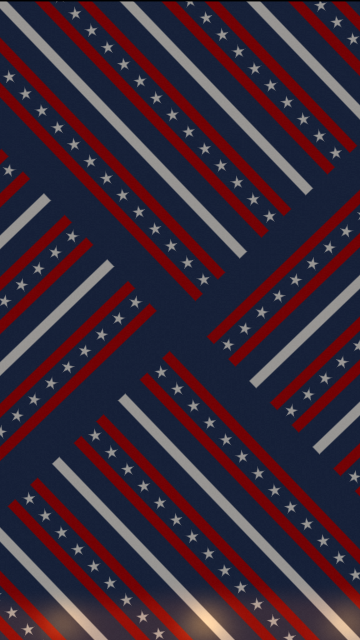
Reproduce this pattern procedurally as a Shadertoy shader.

```glsl
const float PI = 3.14159265;
const vec3 NAVY = vec3(0.087, 0.127, 0.22);
const vec3 RED = vec3(0.45, 0.008, 0.018);
const vec3 SILVER = vec3(0.595, 0.585, 0.575);

float coverage(float dist, float blur) {
    return 1.0 - smoothstep(-blur, blur, dist);
}

// Offset from the nearest multiple of pitch
float centredRepeat(float x, float pitch) {
    return x - pitch * round(x / pitch);
}

float hash(vec2 p) {
    return fract(sin(dot(p, vec2(127.1, 311.7))) * 43758.5453);
}

// Five-pointed star with one tip along +x
float starDistance(vec2 p, float radius) {
    float sector = PI / 5.0;
    float angle = mod(atan(p.y, p.x) + sector, 2.0 * sector) - sector;
    vec2 folded = length(p) * vec2(cos(angle), abs(sin(angle)));
    vec2 tip = vec2(radius, 0.0);
    vec2 edge = 0.42 * radius * vec2(cos(sector), sin(sector)) - tip;
    return dot(folded - tip, normalize(vec2(edge.y, -edge.x)));
}

// Red, star and silver bands; across and along grow away from the crossing
vec3 ribbons(float across, float along, float facing, float blur) {
    float pitch = 0.254;
    float gap = 0.0255;
    float row = across - 0.1315;
    float lateral = centredRepeat(row, pitch);
    float trim = max(gap - along, -row - 0.4 * pitch);

    float redBand = abs(abs(lateral) - 0.0432) - 0.0143;
    float silverBand = abs(abs(lateral) - 0.5 * pitch) - 0.0138;
    float step_ = centredRepeat(along - 0.052, 0.065);
    float star = starDistance(vec2(step_ * facing, lateral), 0.0168);

    vec3 colour = mix(NAVY, RED, coverage(max(redBand, trim), blur));
    float pale = min(silverBand, star);
    return mix(colour, SILVER, coverage(max(pale, trim), blur));
}

// Four quarters of ribbons set as a pinwheel
vec3 pinwheel(vec2 p, float blur) {
    vec2 q = p - vec2(0.509, 0.874);
    float tilt = radians(46.2);
    vec2 axis = vec2(cos(tilt), -sin(tilt));
    vec2 r = vec2(dot(q, axis), dot(q, vec2(-axis.y, axis.x)));
    vec2 rows = abs(r + vec2(0.0062, 0.0028));
    if (r.x * r.y < 0.0) return ribbons(rows.y, abs(r.x), sign(r.x), blur);
    return ribbons(rows.x, abs(r.y), -sign(r.y), blur);
}

// Warm haze and three soft lamps along the bottom
vec3 lampGlow(vec2 p) {
    float top = 0.145 + 0.02 * smoothstep(0.3, 0.5, p.x);
    float haze = 1.0 - smoothstep(top - 0.09, top, p.y);
    vec3 glow = vec3(0.13, 0.05, 0.01) * haze;
    for (int i = 0; i < 3; i++) {
        float k = float(i);
        vec2 d = p - vec2(0.175 + 0.395 * k, 0.045);
        float strength = i == 1 ? 1.0 : 0.65;
        float spread = 0.065 - 0.2 * clamp(d.y, -0.05, 0.15);
        d /= vec2(max(spread, 0.03), 0.055);
        glow += strength * vec3(0.30, 0.22, 0.08) * exp(-dot(d, d));
    }
    return glow;
}

void mainImage(out vec4 fragColor, in vec2 fragCoord) {
    vec2 p = fragCoord / iResolution.x;
    float height = iResolution.y / iResolution.x;
    float blur = max(0.9 / iResolution.x, 0.0026);

    vec3 colour = pinwheel(p, blur);
    colour += 0.012 * (hash(floor(p * 288.0)) - 0.5);
    colour += lampGlow(p);

    // Dark rim at the top
    colour *= coverage(p.y - height + 0.004, blur);
    fragColor = vec4(clamp(colour, 0.0, 1.0), 1.0);
}
```
